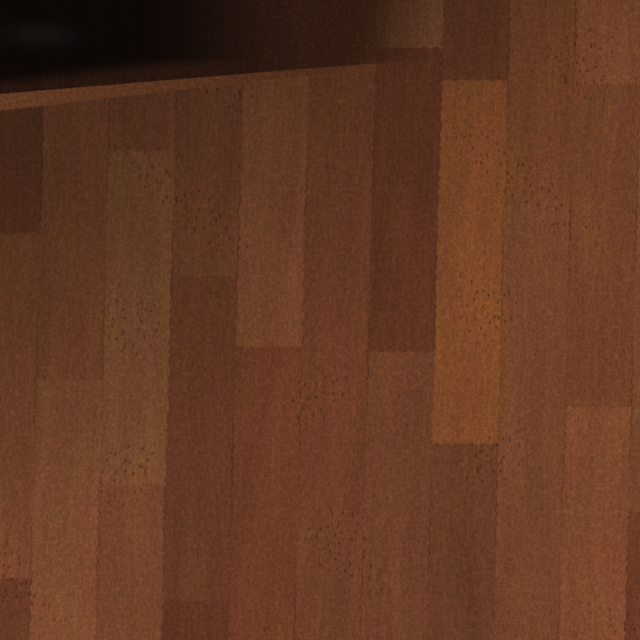
Write a WebGL 1 fragment shader that draws this texture.

```glsl
precision highp float;
// Worn red-brown parquet: ten slightly leaning columns of staggered planks, dim corner with a pale edge strip.
uniform vec2 u_resolution;

float hash(vec2 p) {
  return fract(sin(dot(p, vec2(12.98, 78.23))) * 4375.85);
}

// Distance to the nearest jittered cell point
float cellular(vec2 p) {
  vec2 cell = floor(p), f = fract(p);
  float nearest = 2.0;
  for (int j = -1; j <= 1; j++) {
    for (int i = -1; i <= 1; i++) {
      vec2 o = vec2(float(i), float(j));
      vec2 point = o + vec2(hash(cell + o), hash(cell + o + 37.0));
      nearest = min(nearest, length(point - f));
    }
  }
  return nearest;
}

// Column coordinate of the leaning planks
float columnAt(vec2 p) {
  return (p.x - 0.0455 - 0.0268 * p.y) / 0.1035;
}

// Column and row of the plank, with its own length and stagger per column
vec2 plankId(vec2 p) {
  float column = floor(columnAt(p)) + 1.0;
  float plankLength = mix(0.46, 0.62, hash(vec2(column, 3.0)));
  float stagger = fract(column * 0.382 + 0.7) + 0.15 * hash(vec2(column, 7.0));
  return vec2(column, floor(p.y / plankLength + stagger));
}

vec3 plankColor(vec2 p) {
  vec2 id = plankId(p);
  vec3 wood = mix(vec3(0.365, 0.20, 0.13), vec3(0.47, 0.285, 0.18), hash(id + 5.0));
  wood.r *= 0.98 + 0.05 * hash(id + 31.0);
  float amber = smoothstep(0.55, 1.0, hash(id + 19.0)) * smoothstep(0.3, 0.8, p.x);
  return mix(wood, vec3(0.50, 0.29, 0.145), 0.6 * amber);
}

// Long streaks from layered sines, shifted for each plank
float streaks(vec2 p) {
  float phase = 40.0 * hash(plankId(p) + 11.0);
  float x = columnAt(p) * 0.1035, sum = 0.0, frequency = 70.0, weight = 0.5;
  for (int i = 0; i < 5; i++) {
    float bend = 1.8 * sin(p.y * (5.0 + 0.05 * frequency) + phase);
    float strength = 0.6 + 0.4 * sin(p.y * (9.0 + 0.03 * frequency) + 3.0 * phase);
    sum += weight * strength * sin(x * frequency + phase + bend);
    frequency *= 1.73;
    phase *= 1.37;
    weight *= 0.85;
  }
  return sum;
}

void main() {
  vec2 p = gl_FragCoord.xy / u_resolution;
  float pixel = 1.0 / min(u_resolution.x, u_resolution.y);
  float soft = max(0.001, 0.5 * pixel);

  // Planks with slightly ragged, softened joints
  vec2 ragged = p + 0.0012 * vec2(sin(p.y * 310.0 + 2.0 * sin(p.y * 97.0)), sin(p.x * 330.0));
  vec3 color = vec3(0.0);
  for (int j = -1; j <= 1; j++) {
    for (int i = -1; i <= 1; i++) {
      color += plankColor(ragged + vec2(float(i), float(j)) * soft) / 9.0;
    }
  }

  // Thin seams that come and go along each column
  float column = floor(columnAt(ragged) + 0.5);
  float seam = 1.0 - smoothstep(0.0, 0.024, abs(columnAt(ragged) - column));
  color *= 1.0 - seam * (0.08 + 0.07 * sin(p.y * 19.0 + column * 5.0));

  // Grain, pores, speckle and broad stains
  vec2 grainPoint = vec2(columnAt(p) * 0.1035, p.y);
  float grain = streaks(p);
  float pores = 1.0 - smoothstep(0.05, 0.45, cellular(grainPoint * vec2(150.0, 50.0)));
  float speckle = cellular(p * 190.0) - 0.45;
  float blotch = cellular(p * vec2(85.0, 65.0) + 9.0) - 0.45;
  float stain = sin(p.x * 17.0 + 2.0 * sin(p.y * 9.0)) * sin(p.y * 14.0 + p.x * 5.0);
  color *= 1.0 + 0.045 * grain - 0.06 * pores + 0.17 * speckle + 0.07 * blotch + 0.025 * stain;
  color *= 1.0 + vec3(0.0, 0.015, -0.02) * sin(p.x * 61.0 + 3.0 * sin(p.y * 11.0));

  // Sparse dark flecks, clustered where the stain is strong
  float flecks = 1.0 - smoothstep(0.06, 0.22, cellular(grainPoint * vec2(75.0, 48.0) + 3.0));
  color *= 1.0 - 0.22 * flecks * smoothstep(0.35, 0.9, stain);

  // Light falls off toward the upper left
  color *= 1.04 - 0.38 * smoothstep(0.0, 1.0, p.y - 0.75 * p.x + 0.1);

  // Dark corner, fading out to the right
  float height = p.y - 0.827 - 0.115 * p.x;
  float stripWidth = max(0.026 - 0.033 * p.x, 0.004);
  float edge = max(0.002, pixel);
  float above = smoothstep(-edge, edge, height - stripWidth);
  float fade = 1.0 - smoothstep(0.53, 0.70, p.x + 0.25 * (0.95 - p.y));
  float glow = max(smoothstep(0.2, 0.5, p.x), 0.75 * smoothstep(0.06, 0.03, height));
  vec3 gloom = mix(vec3(0.04, 0.022, 0.018), vec3(0.185, 0.10, 0.063), glow);
  gloom += 0.04 * (1.0 - smoothstep(0.1, 1.0, length((p - vec2(0.06, 0.945)) / vec2(0.09, 0.03))));
  gloom *= 1.0 + 0.3 * speckle + 0.05 * grain;
  color = mix(color, gloom, above * fade * 0.95);

  // Pale tapering strip along the dark corner
  float strip = smoothstep(-edge, edge, height) * (1.0 - above);
  strip *= 1.0 - smoothstep(0.5, 0.57, p.x);
  vec3 stripColor = mix(vec3(0.39, 0.23, 0.14), vec3(0.29, 0.165, 0.10), p.x * 1.7);
  color = mix(color, stripColor * (1.0 + 0.25 * speckle), strip);

  gl_FragColor = vec4(color, 1.0);
}
```
